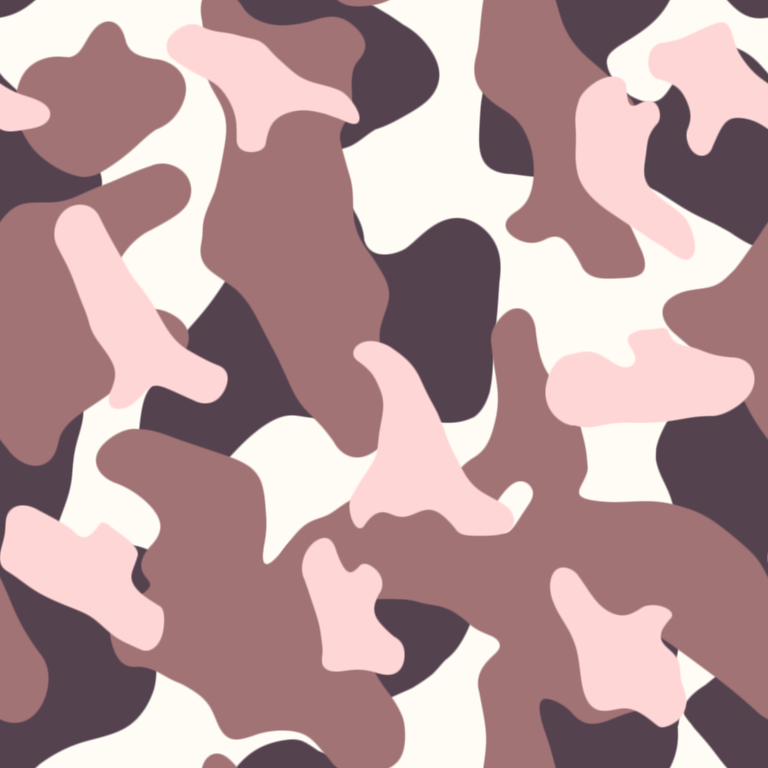
This pattern is drawn by a WebGL 2 fragment shader. Its source:

```glsl
#version 300 es
precision highp float;

#define CREAM vec3(1.00, 0.985, 0.96)
#define PLUM  vec3(0.33, 0.26, 0.31)
#define MAUVE vec3(0.63, 0.45, 0.46)
#define PINK  vec3(1.00, 0.84, 0.84)
// Mean arm length and radius of the patches, in canvas units
#define PLUM_SIZE  vec2(0.100, 0.080)
#define MAUVE_SIZE vec2(0.108, 0.053)
#define PINK_SIZE  vec2(0.106, 0.037)
// Edge wander: broad and fine displacement
#define SOFT_WARP vec2(0.042, 0.022)
#define ROUGH_WARP vec2(0.030, 0.027)
// Side branch relative to the arms: length, radius
#define BRANCH vec2(0.75, 0.72)
#define EDGE_SOFTNESS 1.1

uniform vec2 u_resolution;
out vec4 fragColor;

struct Layer {
    ivec2 grid;    // patches across and up the tile
    int seed;
    vec2 size;     // arm length, radius
    float tilt;    // mean direction in radians
    float spread;  // random part of the direction
    float blend;   // sharpness of the smooth union
};

// Integer hash, three values in 0..1
vec3 hash3(ivec3 cell) {
    uvec3 v = uvec3(cell) * 1664525u + 1013904223u;
    v.x += v.y * v.z; v.y += v.z * v.x; v.z += v.x * v.y;
    v ^= v >> 16u;
    v.x += v.y * v.z; v.y += v.z * v.x; v.z += v.x * v.y;
    return vec3(v >> 8u) / 16777216.0;
}

// Smooth vector noise in -1..1 that wraps after `period` cells
vec2 wrapNoise(vec2 uv, int period, int seed) {
    vec2 p = uv * float(period);
    ivec2 lo = ivec2(floor(p)) % period;
    ivec2 hi = (lo + 1) % period;
    vec2 f = fract(p);
    f = f * f * f * (f * (f * 6.0 - 15.0) + 10.0);
    vec2 bottom = mix(hash3(ivec3(lo, seed)).xy, hash3(ivec3(hi.x, lo.y, seed)).xy, f.x);
    vec2 top = mix(hash3(ivec3(lo.x, hi.y, seed)).xy, hash3(ivec3(hi, seed)).xy, f.x);
    return mix(bottom, top, f.y) * 2.0 - 1.0;
}

vec2 warp(vec2 uv, vec2 amount, int fine, int seed) {
    return uv + amount.x * wrapNoise(uv, 4, seed) + amount.y * wrapNoise(uv, fine, seed + 1);
}

// Distance to an arm that starts at the origin and narrows to its tip
float arm(vec2 p, float angle, vec2 size) {
    vec2 dir = vec2(cos(angle), sin(angle));
    float t = clamp(dot(p, dir) / size.x, 0.0, 1.0);
    return length(p - dir * size.x * t) - size.y * mix(1.0, 0.8, t);
}

// Smooth union of bent, branching patches on a jittered wrapping grid
float patches(vec2 uv, Layer layer) {
    float sum = 0.0;
    for (int y = 0; y < layer.grid.y; y++) {
        for (int x = 0; x < layer.grid.x; x++) {
            vec3 place = hash3(ivec3(x, y, layer.seed));
            vec3 form = hash3(ivec3(x, y, layer.seed + 1));
            float stagger = float(y) / float(layer.grid.y);
            vec2 center = vec2(x, y) + 0.5 + 0.6 * (place.xy - 0.5) + vec2(stagger, 0.0);
            vec2 p = fract(uv - center / vec2(layer.grid) + 0.5) - 0.5;

            float angle = layer.tilt + layer.spread * (place.z * 2.0 - 1.0);
            float bend = 1.5 * (form.x - 0.5);
            float side = form.y < 0.5 ? 1.0 : -1.0;
            vec2 size = layer.size * mix(vec2(0.65, 0.8), vec2(1.35, 1.2), form.yz);
            float front = arm(p, angle, size);
            float back = arm(p, angle + 3.14159 + bend, size);
            float branch = arm(p, angle + side * (1.2 + 0.6 * form.z), layer.size * BRANCH);
            vec3 weights = exp(-layer.blend * vec3(front, back, branch));
            sum += weights.x + weights.y + weights.z;
        }
    }
    return -log(sum) / layer.blend;
}

// Lay a colour inside the zero line with a smoothed edge
vec3 paint(vec3 under, vec3 over, float dist) {
    float edge = EDGE_SOFTNESS * fwidth(dist);
    return mix(over, under, smoothstep(-edge, edge, dist));
}

void main() {
    vec2 uv = gl_FragCoord.xy / u_resolution;

    Layer plum = Layer(ivec2(3, 3), 11, PLUM_SIZE, 1.0, 1.4, 38.0);
    Layer mauve = Layer(ivec2(3, 5), 23, MAUVE_SIZE, -0.4, 0.65, 58.0);
    Layer pink = Layer(ivec2(3, 3), 37, PINK_SIZE, -0.5, 0.5, 95.0);

    // Stack from the ground up
    vec3 color = CREAM;
    color = paint(color, PLUM, patches(warp(uv, SOFT_WARP, 8, 51), plum));
    color = paint(color, MAUVE, patches(warp(uv, SOFT_WARP, 9, 61), mauve));
    color = paint(color, PINK, patches(warp(uv, ROUGH_WARP, 12, 71), pink));
    fragColor = vec4(color, 1.0);
}
```
